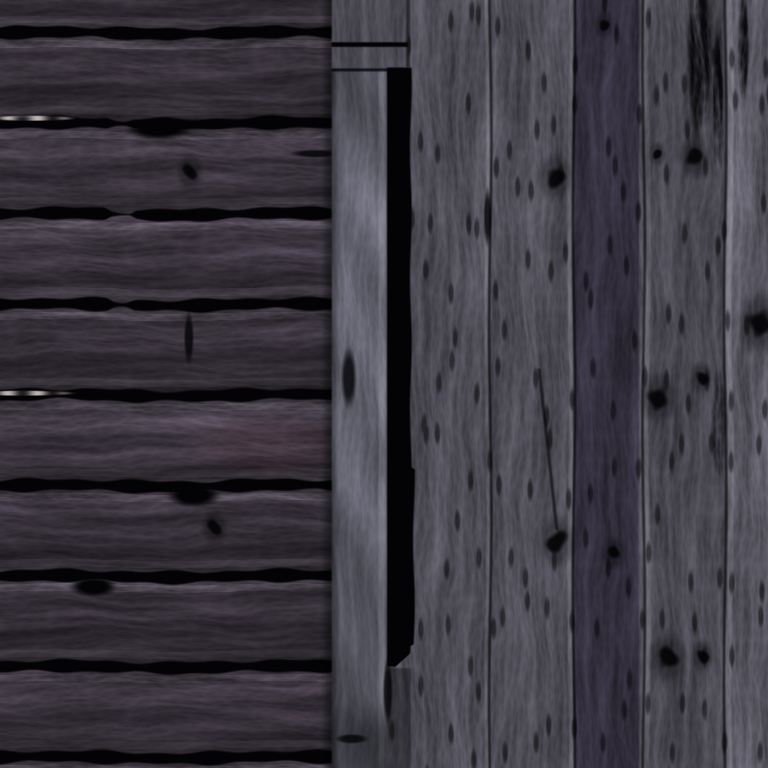
Reproduce this texture procedurally as a three.js fragment shader.

```glsl
// Weathered barn wall: dark slats, a pale post with a black slot, and upright knotted boards.
varying vec2 vUv;

const vec3 SLAT = vec3(0.218, 0.195, 0.23);
const vec3 POST = vec3(0.345, 0.345, 0.39);
const vec3 BOARD = vec3(0.31, 0.302, 0.34);
const vec3 STAINED = vec3(0.205, 0.19, 0.248);
const vec3 VOID = vec3(0.012, 0.011, 0.018);
const vec3 DAYLIGHT = vec3(0.78, 0.73, 0.74);
const float SLAT_TOP = 0.957;
const float SLAT_PITCH = 0.1179;
const float GAP = 0.0072;
const float POST_LEFT = 0.432;
const float SLOT_LEFT = 0.504;
const float SLOT_RIGHT = 0.535;
const float SLOT_TOP = 0.912;
const float SOFT = 0.0018;
const float GRAIN = 0.62;

float hash(vec2 q) {
  return fract(sin(dot(q, vec2(127.1, 311.7))) * 43758.5);
}

// Distance to the nearest scattered cell centre
float cell(vec2 q) {
  float nearest = 2.0;
  for (int j = -1; j <= 1; j++) {
    for (int i = -1; i <= 1; i++) {
      vec2 g = floor(q) + vec2(float(i), float(j));
      nearest = min(nearest, length(g + vec2(hash(g), hash(g + 37.0)) - q));
    }
  }
  return nearest;
}

// Wood fibres: x runs across the grain, y along it
float fibre(vec2 q) {
  q.x += 0.004 * sin(q.y * 17.0 + q.x * 31.0) + 0.0015 * sin(q.y * 49.0 + q.x * 60.0);
  float streaks = 0.45 * cell(q * vec2(48.0, 4.0)) + 0.5 * cell(q * vec2(120.0, 11.0) + 9.0);
  streaks += 0.3 * cell(q * vec2(230.0, 60.0) + 23.0) - 0.56;
  return streaks + 0.07 * sin(q.x * 260.0 + 3.0 * sin(q.x * 71.0 + q.y * 3.0));
}

float rise(float x, float at) {
  return smoothstep(at - SOFT, at + SOFT, x);
}

float band(float x, float a, float b) {
  return rise(x, a) - rise(x, b);
}

// Soft ellipse
float spot(float x, float y, float rx, float ry) {
  return 1.0 - smoothstep(0.55, 1.25, length((vUv - vec2(x, y)) / vec2(rx, ry)));
}

void stain(inout vec3 c, float x, float y, float rx, float ry) {
  c = mix(c, VOID, 0.8 * spot(x, y, rx, ry));
}

// Dark heart inside a faint ring
void knot(inout vec3 c, float x, float y, float r) {
  vec2 bend = 0.2 * r * sin(vUv.yx * 190.0);
  c *= 1.0 - 0.3 * spot(x, y, 1.8 * r, 2.6 * r);
  c = mix(c, VOID, 0.92 * spot(x + bend.x, y + bend.y, r, r * 1.1));
}

vec3 slats(vec2 p) {
  float row = (SLAT_TOP - p.y + 0.0015 * sin(p.x * 21.0)) / SLAT_PITCH;
  float id = floor(row), t = fract(row), gapId = floor(row + 0.5);
  float grain = fibre(vec2(p.y + id * 3.7, p.x));
  vec3 c = SLAT * (0.9 + 0.22 * hash(vec2(id, 4.0)));
  c *= 1.08 - 0.28 * smoothstep(0.2, 0.9, t) + 0.12 * sin(t * 17.0 + id * 2.0 + p.x * 5.0);
  c *= 1.0 + GRAIN * 1.15 * grain;
  c += 0.09 * band(t, 0.09, 0.17) * (0.6 + grain) + 0.035 * band(t, 0.82, 0.9);
  c.r += 0.025 * spot(0.35, 0.42, 0.09, 0.04);
  knot(c, 0.247, 0.776, 0.009);
  knot(c, 0.279, 0.313, 0.009);
  stain(c, 0.246, 0.56, 0.006, 0.032);
  stain(c, 0.41, 0.8, 0.03, 0.005);

  // Ragged openings with broken chips and daylight
  float open = GAP + 0.0013 * sin(p.x * 43.0 + gapId * 5.0) + 0.0012 * sin(p.x * 91.0 + gapId);
  open -= 0.004 * spot(0.157, 0.72, 0.018, 0.2);
  float hole = 1.0 - rise(abs(row - gapId) * SLAT_PITCH, open);
  hole = max(hole, spot(0.207, 0.832, 0.039, 0.013));
  hole = max(hole, spot(0.252, 0.355, 0.032, 0.014));
  hole = max(hole, spot(0.122, 0.236, 0.028, 0.012));
  c = mix(c, VOID, hole);
  float ray = max(spot(0.04, 0.846, 0.052, 0.0035), spot(0.03, 0.488, 0.06, 0.0035));
  c = mix(c, DAYLIGHT, ray * (0.55 + 0.4 * sin(p.x * 160.0)));
  return c * (1.0 - 0.45 * smoothstep(0.415, POST_LEFT, p.x));
}

vec3 post(vec2 p) {
  float grain = fibre(p + 5.0);
  vec3 c = POST * (0.92 + 0.22 * spot(0.475, 0.54, 0.09, 0.3));
  c *= 1.0 + 0.42 * grain + 0.09 * sin(p.y * 31.0 + p.x * 60.0);
  c += 0.07 * band(p.x, 0.493, 0.501);
  c *= 0.65 + 0.35 * smoothstep(POST_LEFT, 0.444, p.x);
  c *= 0.7 + 0.3 * smoothstep(0.04, 0.1, p.y);
  stain(c, 0.454, 0.508, 0.009, 0.037);
  stain(c, 0.458, 0.038, 0.02, 0.006);
  c = mix(c, BOARD * (0.98 + 0.5 * grain), rise(p.y, 0.91));
  return mix(c, VOID, max(band(p.y, 0.939, 0.945), 0.8 * band(p.y, 0.907, 0.911)));
}

// Dark joint with a worn pale edge beside it
void seam(inout vec3 c, vec2 p, float at, float pale) {
  float x = p.x - at + 0.0015 * sin(p.y * 13.0 + at * 40.0);
  c += 0.09 * band(x, min(pale, 0.0), max(pale, 0.0));
  c *= 1.0 - 0.6 * band(x, -0.0015, 0.002);
}

vec3 boards(vec2 p) {
  float grain = fibre(p);
  vec3 c = mix(BOARD, STAINED, band(p.x, 0.746, 0.832));
  c *= 1.0 + 0.13 * rise(p.x, 0.948) - 0.06 * band(p.x, 0.84, 0.944);
  c *= 1.0 + GRAIN * grain + 0.06 * sin(p.x * 75.0 + 2.0 * sin(p.y * 5.0));
  seam(c, p, 0.638, -0.006);
  seam(c, p, 0.747, -0.007);
  seam(c, p, 0.838, 0.008);
  seam(c, p, 0.944, 0.01);
  c *= 0.5 + 0.5 * smoothstep(0.06, 0.17, cell(p * vec2(34.0, 9.0)));

  // Cracks and stains along the grain
  float lean = abs(p.x - 0.724 + 0.11 * (p.y - 0.32));
  c *= 1.0 - 0.6 * (1.0 - smoothstep(0.0, 0.004, lean)) * band(p.y, 0.31, 0.52);
  stain(c, 0.635, 0.717, 0.005, 0.035);
  float streak = max(spot(0.911, 0.93, 0.016, 0.12), spot(0.935, 0.87, 0.007, 0.1));
  streak = max(streak, spot(0.968, 0.94, 0.007, 0.07));
  streak = max(streak, 0.7 * spot(0.937, 0.45, 0.011, 0.07));
  c = mix(c, VOID, streak * clamp(0.6 - 1.2 * grain, 0.0, 0.9));

  knot(c, 0.723, 0.769, 0.012);
  knot(c, 0.725, 0.295, 0.013);
  knot(c, 0.99, 0.579, 0.015);
  knot(c, 0.857, 0.481, 0.013);
  knot(c, 0.914, 0.508, 0.008);
  knot(c, 0.869, 0.143, 0.013);
  knot(c, 0.915, 0.146, 0.008);
  knot(c, 0.904, 0.795, 0.011);
  knot(c, 0.855, 0.8, 0.006);
  knot(c, 0.799, 0.28, 0.008);
  knot(c, 0.786, 0.968, 0.007);
  return c;
}

void main() {
  vec2 p = vUv;
  vec3 c = mix(slats(p), post(p), rise(p.x, POST_LEFT));
  c = mix(c, boards(p), rise(p.x, mix(SLOT_LEFT, 0.531, rise(p.y, SLOT_TOP))));

  // Black slot closing on a splintered foot
  float ragged = SLOT_RIGHT + 0.0012 * sin(p.y * 37.0) + 0.004 * band(p.y, 0.16, 0.39);
  float foot = 0.132 + 0.9 * max(p.x - 0.515, 0.0);
  c *= 1.0 - 0.35 * band(p.x, SLOT_LEFT, SLOT_RIGHT) * (1.0 - rise(p.y, 0.13));
  stain(c, 0.505, 0.1, 0.006, 0.04);
  c = mix(c, VOID, band(p.x, SLOT_LEFT, ragged) * band(p.y, foot, SLOT_TOP));
  c *= 1.0 - 0.5 * band(p.x, 0.529, 0.534) * rise(p.y, SLOT_TOP);
  gl_FragColor = vec4(c, 1.0);
}
```
